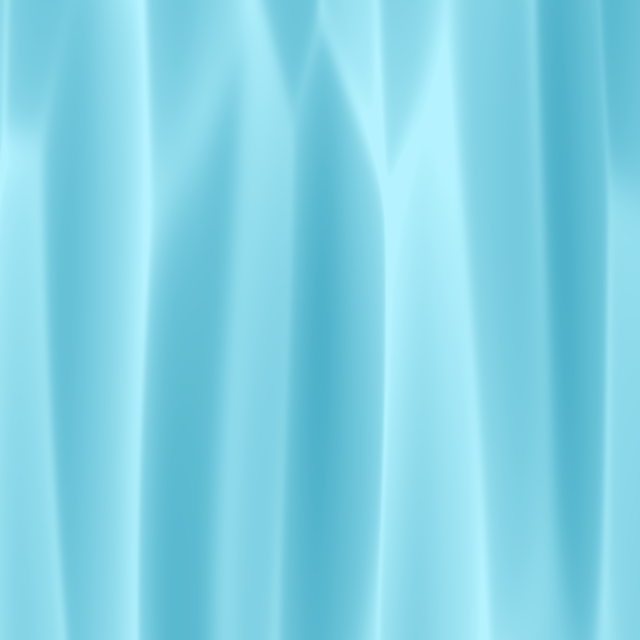
This texture is drawn by a three.js fragment shader. Its source:

```glsl
// Soft vertical folds of pale cyan silk, lit along their creases.
// Smooth cellular noise, stretched tall, gives each fold its own shade and lean;
// blended cell borders give the glowing creases, layered sines the faint pleats.

#define FOLD_GRID vec2(8.6, 0.8)  // folds across and up the canvas
#define SHARPNESS 15.0            // crispness of the fold borders
#define BASE_TONE 0.03
#define FOLD_CONTRAST 0.6         // shade difference between folds
#define FOLD_LEAN 0.3             // shading from one side of a fold to the other
#define FOLD_DEPTH 0.6            // darkening toward the middle of a fold
#define CREASE_GLOW 0.48
#define PLEAT_STRENGTH 0.045
#define VALLEY_DEPTH 0.26         // strength of the broad dark valley
#define SEED vec2(3.0, 5.3)
#define SHADOW_COLOR vec3(0.28, 0.68, 0.775)
#define LIGHT_COLOR vec3(0.705, 0.95, 1.0)

varying vec2 vUv;

vec2 hash2(vec2 p) {
  vec2 q = vec2(dot(p, vec2(127.1, 311.7)), dot(p, vec2(269.5, 183.3)));
  return fract(sin(q) * 43758.55);
}

// Returns the fold shade, its rounded depth and the crease amount.
vec3 folds(vec2 p, float sharpness) {
  vec2 cell = floor(p);
  float total = 0.0;
  float squares = 0.0;
  float shadeSum = 0.0;
  for (int j = -1; j <= 1; j++) {
    for (int i = -1; i <= 1; i++) {
      vec2 id = cell + vec2(float(i), float(j));
      vec2 jitter = hash2(id);
      vec2 d = p - id - mix(vec2(0.1), vec2(0.9), jitter);
      float weight = exp(-sharpness * dot(d, d));

      // Golden ratio steps spread light and dark folds evenly.
      float shade = fract(id.x * 0.618 + id.y * 0.41);
      float lean = 2.0 * fract(jitter.x * 7.0 + jitter.y * 3.0) - 1.0;
      shadeSum += weight * (FOLD_CONTRAST * shade + FOLD_LEAN * lean * d.x);
      total += weight;
      squares += weight * weight;
    }
  }
  float depth = max(-log(total) / sharpness, 0.0);
  float crease = 1.0 - squares / (total * total);
  return vec3(shadeSum / total, depth, crease);
}

// Faint narrow pleats that drift slowly with height.
float pleats(vec2 uv) {
  float sum = 0.0;
  float frequency = 19.0;
  float amplitude = 1.0;
  for (int i = 0; i < 4; i++) {
    float phase = 2.4 * float(i);
    float drift = 0.9 * sin(uv.y * 2.3 + phase);
    sum += amplitude * sin(uv.x * frequency + drift + phase);
    frequency *= 1.63;
    amplitude *= 0.72;
  }
  return sum;
}

// One broad shadow, deepest a little above the middle.
float valley(vec2 uv) {
  vec2 d = (uv - vec2(0.47, 0.6)) / vec2(0.055, 0.5);
  return exp(-dot(d, d));
}

void main() {
  // Gentle sway bends the folds along their length.
  vec2 uv = vUv;
  uv.x += 0.012 * sin(uv.y * 3.1 + uv.x * 5.0);

  // Some creases are crisp and bright, others broad and dim.
  float crispness = SHARPNESS * (1.0 + 0.35 * sin(uv.x * 13.0 + uv.y * 1.7));
  vec3 fold = folds(uv * FOLD_GRID + SEED, crispness);
  float glow = 0.6 + 0.4 * sin(uv.x * 21.0 + uv.y * 2.6);

  float tone = BASE_TONE + fold.x + FOLD_DEPTH * fold.y;
  tone += CREASE_GLOW * glow * fold.z;
  tone += PLEAT_STRENGTH * pleats(uv);
  tone -= VALLEY_DEPTH * valley(uv);

  gl_FragColor = vec4(mix(SHADOW_COLOR, LIGHT_COLOR, clamp(tone, 0.0, 1.0)), 1.0);
}
```
